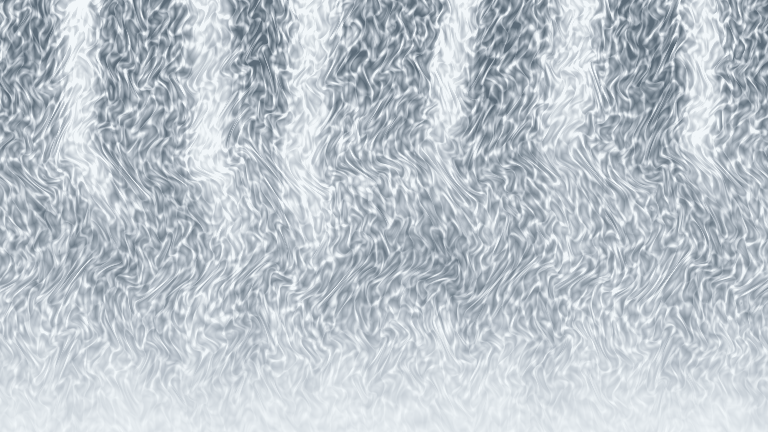
A WebGL 1 fragment shader for this texture:

```glsl
precision highp float;
uniform vec2 u_resolution;

const vec3 SHADOW = vec3(0.36, 0.42, 0.47);
const vec3 WATER = vec3(0.72, 0.755, 0.79);
const vec3 FOAM = vec3(0.95, 0.97, 0.98);
const float SHADOW_TONE = 0.36;
const float WATER_TONE = 0.72;
const float FOAM_TONE = 0.95;

const float COLUMN_START = 0.17;
const float COLUMN_STEP = 0.292;
const float COLUMN_WIDTH = 0.045;
const float COLUMN_GLOW = 0.17;
const float POCKET_DEPTH = 0.13;
const float STRAND_WIDTH = 0.0035;
const float STRAND_GLOW = 0.17;
const float MIST_TONE = 0.91;
const float MIST_TOP = 0.40;
const float GRAIN = 0.27;
const float THREAD = 0.17;
const float CURL = 0.13;

vec2 hash2(vec2 c) {
  return fract(sin(vec2(dot(c, vec2(127.1, 311.7)), dot(c, vec2(269.5, 183.3)))) * 43758.5);
}

// Distances to the nearest and second nearest cell points
vec2 cells(vec2 p) {
  vec2 home = floor(p);
  vec2 nearest = vec2(8.0);
  for (int j = -1; j <= 1; j++) {
    for (int i = -1; i <= 1; i++) {
      vec2 cell = home + vec2(float(i), float(j));
      float d = length(cell + hash2(cell) - p);
      nearest.y = min(nearest.y, max(nearest.x, d));
      nearest.x = min(nearest.x, d);
    }
  }
  return nearest;
}

// Layered sines that bend the falling water
vec2 turbulence(vec2 p) {
  float amplitude = 0.028;
  float frequency = 18.0;
  for (int i = 0; i < 5; i++) {
    float phase = float(i) * 1.9;
    p += amplitude * sin(frequency * p.yx * vec2(0.6, 1.0) + vec2(phase, phase * 1.7 + 0.8));
    frequency *= 1.8;
    amplitude *= 0.58;
  }
  return p;
}

float line(float d, float width) {
  return 1.0 - smoothstep(0.25 * width, 1.5 * width, abs(d));
}

vec3 waterColor(float tone) {
  vec3 low = mix(SHADOW, WATER, clamp((tone - SHADOW_TONE) / (WATER_TONE - SHADOW_TONE), 0.0, 1.0));
  return mix(low, FOAM, clamp((tone - WATER_TONE) / (FOAM_TONE - WATER_TONE), 0.0, 1.0));
}

void main() {
  vec2 p = gl_FragCoord.xy / u_resolution.y;
  vec2 q = turbulence(p);
  float sway = mix(p.x, q.x, 0.45);

  vec2 broad = cells(q * vec2(7.0, 3.5) + 11.0);
  vec2 coarse = cells(q * vec2(16.0, 9.0));
  vec2 medium = cells(q * vec2(36.0, 17.0) + 7.0);
  vec2 fine = cells(q * vec2(82.0, 42.0) + 3.0);

  // Foam columns, their bright edges and the dark pockets below them
  float column = 0.0;
  float cover = 0.0;
  float pocket = 0.0;
  float strand = 0.0;
  for (int i = 0; i < 7; i++) {
    float n = float(i);
    vec2 h = hash2(vec2(n, 4.0));
    float center = COLUMN_START + COLUMN_STEP * n + 0.025 * sin(n * 2.4)
                 + 0.1 * cos(n * 1.05) * (1.0 - p.y);
    float width = COLUMN_WIDTH * (0.75 + 0.5 * h.x);
    float dx = abs(sway - center);
    float fade = smoothstep(0.3, 0.72, p.y + 0.2 * (h.y - 0.5));
    column = max(column, fade * (1.0 - smoothstep(0.35, 1.25, dx / width)));
    cover = max(cover, 1.0 - smoothstep(0.8, 1.9, dx / width));
    float edge = abs(p.x - center) - 1.35 * width - 0.012 * sin(p.y * 13.0 + n * 2.0)
               - 0.2 * (sway - p.x);
    strand = max(strand, fade * line(edge, STRAND_WIDTH));
    vec2 below = (vec2(sway, q.y) - vec2(center, 0.39)) / vec2(0.1, 0.12);
    pocket = max(pocket, max(0.0, cos(2.3 * n)) * exp(-dot(below, below)));
  }

  // Loose thin strands
  for (int i = 0; i < 18; i++) {
    float n = float(i);
    vec2 h = hash2(vec2(n, 9.0));
    float path = (n + h.x) * 0.1 + 0.012 * sin(p.y * (8.0 + 7.0 * h.y) + n);
    float span = 1.0 - smoothstep(0.08, 0.24, abs(p.y - 0.25 - 0.65 * h.y));
    strand = max(strand, 0.75 * span * line(mix(p.x, q.x, 0.15) - path, STRAND_WIDTH));
  }

  // Cellular threads, rings and grain
  float threads = 1.0 - smoothstep(0.0, 0.28, medium.y - medium.x + 0.2 * (fine.x - 0.3));
  float curls = pow(0.5 + 0.5 * sin(23.0 * coarse.x + 4.0 * medium.x), 3.0);
  float top = smoothstep(0.48, 0.95, p.y);
  float detail = GRAIN * (0.45 - fine.x) + THREAD * (threads - 0.35) + CURL * (curls - 0.31);
  detail *= (1.0 + 0.35 * top) * (1.0 - 0.4 * column);

  float tone = 0.715 + 0.16 * (0.45 - broad.x) + COLUMN_GLOW * column;
  tone -= POCKET_DEPTH * (top * (1.0 - cover) + 0.8 * pocket);
  tone += detail + STRAND_GLOW * strand * (0.6 + 0.4 * curls);

  // Mist and flat froth at the foot
  float mist = pow(1.0 - smoothstep(0.0, MIST_TOP, p.y + 0.06 * (broad.x - 0.45)), 1.3);
  float froth = cells(q * vec2(16.0, 42.0) + 5.0).x - 0.45;
  tone = mix(tone, MIST_TONE - 0.09 * froth, 0.88 * mist);

  gl_FragColor = vec4(waterColor(tone), 1.0);
}
```
